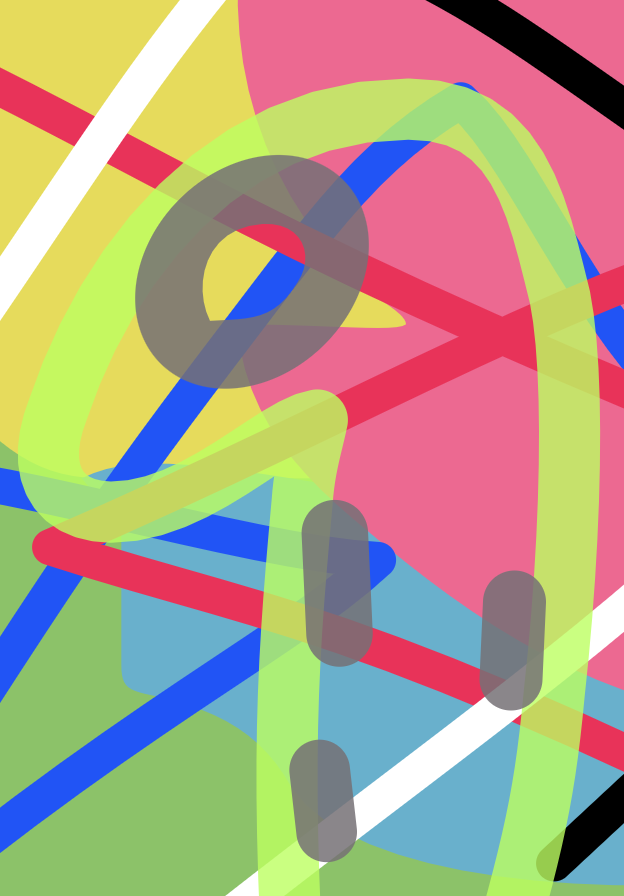
A Shadertoy shader for this background:

```glsl
const float VIEW_HEIGHT = 7.68;   // canvas height in drawing units
const int CURVE_STEPS = 12;
const float PEN_RADIUS = 0.155;
const float MARKER_RADIUS = 0.262;
const float MARKER_ALPHA = 0.80;
const float GRAY_ALPHA = 0.85;

const vec3 YELLOW = vec3(0.90, 0.86, 0.36);
const vec3 PINK = vec3(0.925, 0.41, 0.57);
const vec3 SKY = vec3(0.41, 0.69, 0.80);
const vec3 GREEN = vec3(0.55, 0.76, 0.41);
const vec3 BLUE = vec3(0.13, 0.33, 0.96);
const vec3 RED = vec3(0.91, 0.20, 0.35);
const vec3 LIME = vec3(0.74, 1.0, 0.38);
const vec3 GRAY = vec3(0.46, 0.44, 0.46);

// Pen path: nearest distance to the sample and its inside/outside sign
struct Path { vec2 p, start, pen; float dist, side; };

Path moveTo(vec2 p, vec2 a) { return Path(p, a, a, 1e3, 1.0); }

void lineTo(inout Path s, vec2 b) {
    vec2 e = b - s.pen, w = s.p - s.pen;
    float t = clamp(dot(w, e) / max(dot(e, e), 1e-6), 0.0, 1.0);
    s.dist = min(s.dist, length(w - e * t));
    bool crosses = (s.pen.y > s.p.y) != (b.y > s.p.y);
    if (crosses && w.x < e.x * w.y / e.y) s.side = -s.side;
    s.pen = b;
}

void curveTo(inout Path s, vec2 b, vec2 c, vec2 d) {
    vec2 a = s.pen;
    for (int i = 1; i <= CURVE_STEPS; i++) {
        float t = float(i) / float(CURVE_STEPS), u = 1.0 - t;
        lineTo(s, u*u*u*a + 3.0*u*u*t*b + 3.0*u*t*t*c + t*t*t*d);
    }
}

float fill(Path s) { lineTo(s, s.start); return s.dist * s.side; }

float capsule(vec2 p, vec2 a, vec2 b, float radius) {
    Path s = moveTo(p, a);
    lineTo(s, b);
    return s.dist - radius;
}

float ellipseTilted(vec2 p, vec2 axes) {
    vec2 q = vec2(p.x - p.y, p.x + p.y) * 0.7071;
    return (length(q / axes) - 1.0) * axes.y;
}

void paint(inout vec3 col, vec3 ink, float d, float alpha) {
    float pixel = VIEW_HEIGHT / iResolution.y;
    col = mix(col, ink, alpha * clamp(0.5 - d / pixel, 0.0, 1.0));
}

void mainImage(out vec4 fragColor, in vec2 fragCoord) {
    // Drawing space runs down from the top left
    vec2 p = vec2(fragCoord.x, iResolution.y - fragCoord.y) * VIEW_HEIGHT / iResolution.y;
    vec3 col = YELLOW;

    // Flat colour fields
    Path s = moveTo(p, vec2(-0.2, 3.6));
    curveTo(s, vec2(0.2, 4.0), vec2(0.5, 4.1), vec2(0.9, 4.1));
    lineTo(s, vec2(5.6, 4.1)); lineTo(s, vec2(5.6, 8.0)); lineTo(s, vec2(-0.2, 8.0));
    paint(col, GREEN, fill(s), 1.0);

    s = moveTo(p, vec2(0.7, 4.1));
    curveTo(s, vec2(1.1, 3.9), vec2(1.6, 3.95), vec2(2.8, 4.15));
    lineTo(s, vec2(5.6, 4.15)); lineTo(s, vec2(5.6, 7.59));
    curveTo(s, vec2(4.2, 7.6), vec2(2.9, 7.35), vec2(2.5, 6.75));
    curveTo(s, vec2(2.25, 6.3), vec2(1.9, 6.1), vec2(1.35, 5.97));
    curveTo(s, vec2(1.1, 5.92), vec2(1.04, 5.9), vec2(1.04, 5.7));
    lineTo(s, vec2(1.04, 4.5));
    paint(col, SKY, fill(s), 1.0);

    s = moveTo(p, vec2(2.04, -0.2));
    curveTo(s, vec2(2.0, 0.8), vec2(2.35, 1.75), vec2(3.13, 2.48));
    curveTo(s, vec2(3.3, 2.6), vec2(3.48, 2.7), vec2(3.48, 2.78));
    curveTo(s, vec2(3.4, 2.85), vec2(2.8, 2.78), vec2(2.03, 2.78));
    curveTo(s, vec2(2.1, 3.6), vec2(2.6, 4.1), vec2(3.15, 4.55));
    curveTo(s, vec2(3.8, 5.1), vec2(4.6, 5.7), vec2(5.6, 6.0));
    lineTo(s, vec2(5.6, -0.2));
    paint(col, PINK, fill(s), 1.0);

    // Opaque pen strokes
    s = moveTo(p, vec2(-0.2, 6.05));
    curveTo(s, vec2(0.8, 4.5), vec2(1.2, 3.95), vec2(2.1, 2.77));
    curveTo(s, vec2(2.8, 1.85), vec2(3.2, 1.3), vec2(3.95, 0.86));
    curveTo(s, vec2(4.4, 1.25), vec2(4.8, 2.25), vec2(5.5, 3.12));
    float blue = s.dist;
    s = moveTo(p, vec2(-0.2, 4.13));
    curveTo(s, vec2(0.8, 4.3), vec2(2.4, 4.76), vec2(3.24, 4.8));
    curveTo(s, vec2(2.6, 5.4), vec2(1.5, 5.95), vec2(-0.2, 7.27));
    paint(col, BLUE, min(blue, s.dist) - PEN_RADIUS, 1.0);

    s = moveTo(p, vec2(-0.2, 0.65));
    curveTo(s, vec2(1.5, 1.5), vec2(2.4, 2.1), vec2(5.6, 3.44));
    float red = s.dist;
    s = moveTo(p, vec2(5.6, 2.34));
    curveTo(s, vec2(4.1, 2.9), vec2(2.5, 3.8), vec2(0.43, 4.69));
    curveTo(s, vec2(2.0, 5.2), vec2(2.8, 5.25), vec2(5.6, 6.56));
    paint(col, RED, min(red, s.dist) - PEN_RADIUS, 1.0);

    s = moveTo(p, vec2(1.9, -0.2));
    curveTo(s, vec2(1.2, 0.65), vec2(0.7, 1.45), vec2(-0.2, 2.77));
    float white = s.dist;
    s = moveTo(p, vec2(5.6, 5.0));
    curveTo(s, vec2(4.5, 5.95), vec2(3.3, 6.8), vec2(1.9, 7.9));
    paint(col, vec3(1.0), min(white, s.dist) - PEN_RADIUS, 1.0);

    s = moveTo(p, vec2(3.5, -0.25));
    curveTo(s, vec2(4.2, 0.1), vec2(4.6, 0.4), vec2(5.6, 1.1));
    float black = min(s.dist, capsule(p, vec2(5.6, 6.61), vec2(4.75, 7.4), 0.0));
    paint(col, vec3(0.0), black - PEN_RADIUS, 1.0);

    // Translucent marker
    s = moveTo(p, vec2(2.49, 7.9));
    curveTo(s, vec2(2.42, 6.3), vec2(2.48, 5.5), vec2(2.59, 4.3));
    curveTo(s, vec2(2.61, 4.0), vec2(2.68, 3.8), vec2(2.72, 3.6));
    curveTo(s, vec2(2.35, 3.65), vec2(1.7, 4.39), vec2(0.95, 4.39));
    curveTo(s, vec2(0.45, 4.38), vec2(0.3, 4.0), vec2(0.5, 3.5));
    curveTo(s, vec2(0.9, 2.3), vec2(1.9, 0.93), vec2(3.5, 0.935));
    curveTo(s, vec2(4.45, 0.93), vec2(4.6, 1.75), vec2(4.8, 2.55));
    curveTo(s, vec2(4.93, 3.2), vec2(4.9, 4.6), vec2(4.75, 5.95));
    curveTo(s, vec2(4.68, 6.7), vec2(4.6, 7.1), vec2(4.38, 7.9));
    paint(col, LIME, s.dist - MARKER_RADIUS, MARKER_ALPHA);

    // Gray ring and dabs
    s = moveTo(p, vec2(1.8, 2.75));
    curveTo(s, vec2(1.65, 2.45), vec2(1.75, 1.95), vec2(2.25, 1.92));
    curveTo(s, vec2(2.6, 1.9), vec2(2.7, 2.2), vec2(2.55, 2.42));
    curveTo(s, vec2(2.35, 2.75), vec2(2.15, 2.73), vec2(1.8, 2.75));
    float gray = max(ellipseTilted(p - vec2(2.16, 2.33), vec2(1.11, 0.88)), -fill(s));
    gray = min(gray, capsule(p, vec2(2.87, 4.57), vec2(2.91, 5.43), 0.285));
    gray = min(gray, capsule(p, vec2(4.41, 5.16), vec2(4.38, 5.82), 0.27));
    gray = min(gray, capsule(p, vec2(2.74, 6.6), vec2(2.8, 7.13), 0.26));
    paint(col, GRAY, gray, GRAY_ALPHA);

    fragColor = vec4(col, 1.0);
}
```
